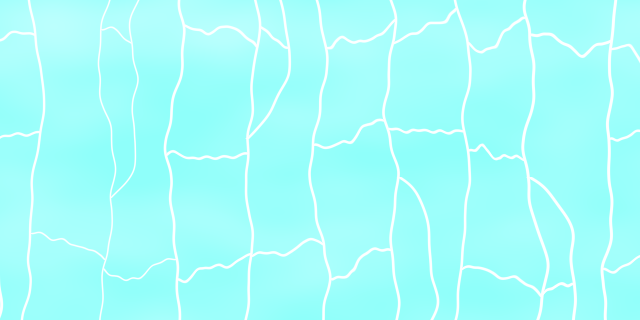
Write a Shadertoy shader that draws this texture.

```glsl
const vec3 WATER_DEEP = vec3(0.56, 1.0, 0.98);
const vec3 WATER_PALE = vec3(0.75, 1.0, 0.995);
const vec3 LINE_WHITE = vec3(0.995, 1.0, 1.0);
const float COLUMN_STEP = 2.0 / 9.0;
const float ROW_STEP = 0.35;
const float HALF_WIDTH = 0.0043;
const float COLUMN_SWAY = 0.10;
const float COLUMN_KINK = 0.022;
const float LINK_TILT = 0.20;
const float LINK_SWAY = 0.075;
const float LINK_KINK = 0.022;
const float LINK_KEEP = 0.85;
const float FORK_CLEARANCE = 0.13;
const float SLOPE_STEP = 0.004;

float hash(vec2 p) {
    vec3 q = fract(vec3(p.xyx) * 0.1031);
    q += dot(q, q.yzx + 33.33);
    return fract((q.x + q.y) * q.z);
}

vec2 gradient(vec2 cell) {
    float angle = 6.2832 * hash(cell + 17.0);
    return vec2(cos(angle), sin(angle));
}

float gradientNoise(vec2 p) {
    vec2 i = floor(p), f = p - i;
    vec2 u = f * f * f * (f * (f * 6.0 - 15.0) + 10.0);
    vec2 e = vec2(0.0, 1.0);
    float low = mix(dot(gradient(i), f), dot(gradient(i + e.yx), f - e.yx), u.x);
    float high = mix(dot(gradient(i + e), f - e), dot(gradient(i + e.yy), f - e.yy), u.x);
    return mix(low, high, u.y);
}

// Horizontal position of a wandering vertical line
float columnX(float id, float y) {
    float sway = gradientNoise(vec2(id * 5.37 + 0.4, y * 2.6 + 3.1));
    float kink = gradientNoise(vec2(id * 3.71 + 40.4, y * 9.0));
    return (id + 0.5) * COLUMN_STEP + COLUMN_SWAY * sway + COLUMN_KINK * kink;
}

float lineWeight(float id) {
    return mod(id, 9.0) == 1.0 ? 0.55 : mix(0.85, 1.1, hash(vec2(id, 71.0)));
}

// Fork that leaves a column and runs on to the canvas edge
bool hasFork(float id) { return mod(id, 2.0) == 1.0; }
float forkStart(float id) { return mix(0.35, 0.65, hash(vec2(id, 11.0))); }
float forkSide(float id) { return hash(vec2(id, 23.0)) > 0.5 ? 1.0 : -1.0; }

float forkX(float id, float y) {
    float along = max((y - forkStart(id)) * forkSide(id), 0.0);
    float leave = 1.0 - exp(-13.0 * along);
    float reach = mix(0.4, 0.6, hash(vec2(id, 31.0))) * leave;
    float sway = 0.05 * gradientNoise(vec2(id * 2.3 + 80.4, y * 6.0)) * leave;
    return mix(columnX(id, y), columnX(id + 1.0, y), reach) + sway;
}

// Height of a cross link, t running from one column to the next
float linkY(vec2 id, float base, float t) {
    float tilt = LINK_TILT * (hash(id + 53.0) - 0.5);
    float seed = id.x * 4.3 + id.y * 9.7 + 0.4;
    float sway = LINK_SWAY * gradientNoise(vec2(t * 1.9 + 0.3, seed));
    float kink = LINK_KINK * gradientNoise(vec2(t * 5.5, seed + 30.2));
    return base + tilt * (t - 0.5) + sway + kink;
}

float stroke(float offset, float slope, float weight) {
    float dist = abs(offset) * inversesqrt(1.0 + slope * slope);
    float soft = 0.7 / iResolution.y;
    float radius = HALF_WIDTH * weight;
    return 1.0 - smoothstep(radius - soft, radius + soft, dist);
}

float links(vec2 p, float id, float left, float right, float weight) {
    float t = (p.x - left) / (right - left);
    if (t < 0.0 || t > 1.0) return 0.0;
    float ink = 0.0, row = floor(p.y / ROW_STEP);
    for (float k = -1.0; k <= 1.0; k++) {
        vec2 link = vec2(id, row + k);
        float base = (link.y + 0.5 + 0.4 * (hash(link + 5.0) - 0.5)) * ROW_STEP;
        if (hash(link + 91.0) > LINK_KEEP) continue;
        if (hasFork(id)) {
            float past = (base - forkStart(id)) * forkSide(id);
            if (abs(past) < FORK_CLEARANCE || (past > 0.0 && p.x > forkX(id, p.y))) continue;
        }
        float y = linkY(link, base, t);
        float slope = (linkY(link, base, t + 0.02) - y) / (0.02 * (right - left));
        ink = max(ink, stroke(p.y - y, slope, weight));
    }
    return ink;
}

// Soft clouds drawn out sideways, palest in a band near the top
vec3 water(vec2 p) {
    float cloud = 0.55 * gradientNoise(p * vec2(2.2, 4.5) + 7.3);
    cloud += 0.22 * gradientNoise(p * vec2(5.0, 9.0) + 31.7);
    float band = (p.y - 0.89) / 0.11;
    return mix(WATER_DEEP, WATER_PALE, clamp(0.25 + cloud + 0.34 * exp(-band * band), 0.0, 1.0));
}

void mainImage(out vec4 fragColor, in vec2 fragCoord) {
    vec2 p = fragCoord / iResolution.y;
    float ink = 0.0, nearest = floor(p.x / COLUMN_STEP - 0.5);
    for (float k = -1.0; k <= 1.0; k++) {
        float id = nearest + k, weight = lineWeight(id);
        float x = columnX(id, p.y), next = columnX(id + 1.0, p.y);
        float slope = (columnX(id, p.y + SLOPE_STEP) - x) / SLOPE_STEP;
        ink = max(ink, stroke(p.x - x, slope, weight));
        ink = max(ink, links(p, id, x, next, min(weight, lineWeight(id + 1.0))));
        if (hasFork(id) && (p.y - forkStart(id)) * forkSide(id) > 0.0) {
            float fork = forkX(id, p.y);
            slope = (forkX(id, p.y + SLOPE_STEP * forkSide(id)) - fork) / SLOPE_STEP;
            ink = max(ink, stroke(p.x - fork, slope, weight));
        }
    }
    fragColor = vec4(mix(water(p), LINE_WHITE, ink), 1.0);
}
```
